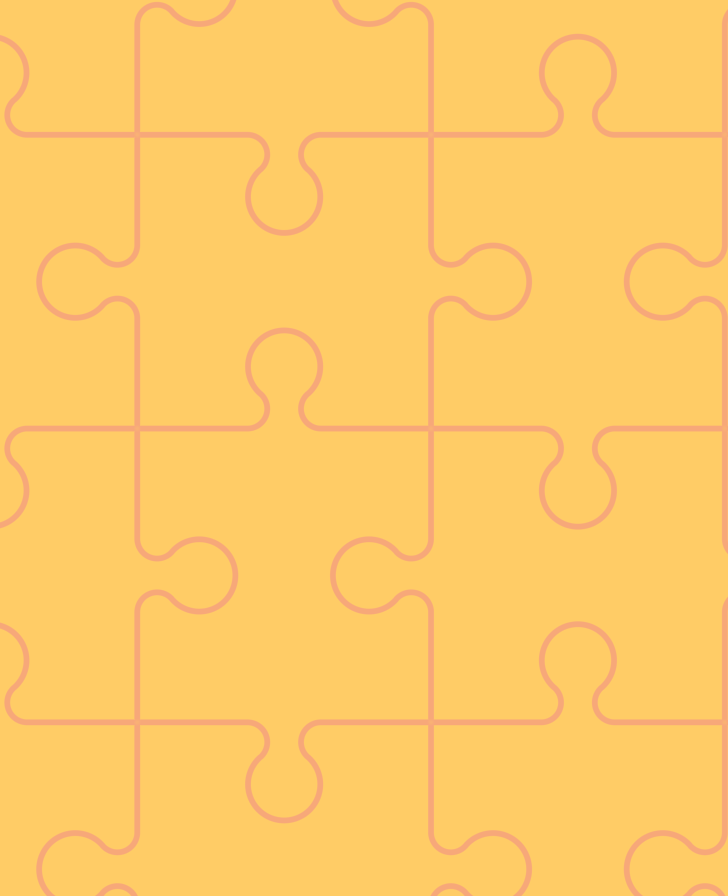
Write a Shadertoy shader that draws this pattern.

```glsl
// Flat jigsaw sheet: a square grid of thin seams, each edge carrying one round tab.
// Every tab is built from tangent arcs, and its side alternates in a checkerboard,
// so each piece has two facing tabs and two facing sockets.

// +1 on even cells of the checkerboard, -1 on odd ones
float checkerSign(vec2 cell) {
    return 1.0 - 2.0 * mod(cell.x + cell.y, 2.0);
}

// Distance to one seam; the edge lies along x, centred on 0, with its tab towards +y
float seamDistance(vec2 q) {
    q.x = abs(q.x);
    vec2 knob = vec2(0.0, 0.211);
    vec2 shoulder = vec2(0.125, 0.0675);
    vec2 axis = shoulder - knob;
    vec2 fromKnob = q - knob;
    vec2 fromShoulder = q - shoulder;

    // The line through both centres separates the knob arc from the shoulder arc
    float side = fromKnob.x * axis.y - fromKnob.y * axis.x;
    float d = 1.0;
    if (side < 0.0) d = abs(length(fromKnob) - 0.123);
    else if (fromShoulder.x < 0.0) d = abs(length(fromShoulder) - 0.0675);

    // Straight run out to the corner
    if (fromShoulder.x >= 0.0) d = min(d, abs(q.y));
    return d;
}

void mainImage(out vec4 fragColor, in vec2 fragCoord) {
    // One unit is one piece; just over three pieces fit the canvas height
    vec2 p = (fragCoord / iResolution.y - vec2(0.1532, 0.5217)) * 3.05;
    float pixel = 3.05 / iResolution.y;

    vec2 cell = floor(p);
    vec2 corner = floor(p + 0.5);
    vec2 along = p - cell - 0.5;
    vec2 across = p - corner;

    // Nearest horizontal and vertical seams
    float d = min(
        seamDistance(vec2(along.x, across.y * checkerSign(vec2(cell.x, corner.y)))),
        seamDistance(vec2(along.y, -across.x * checkerSign(vec2(corner.x, cell.y)))));

    // Soft seam, slightly paler where four pieces meet
    float seam = 1.0 - smoothstep(-0.75 * pixel, 0.75 * pixel, d - 0.0098);
    seam *= 1.0 - 0.25 * smoothstep(0.014, 0.0, length(across));

    fragColor = vec4(mix(vec3(1.0, 0.8, 0.4), vec3(0.97, 0.66, 0.475), seam), 1.0);
}
```
